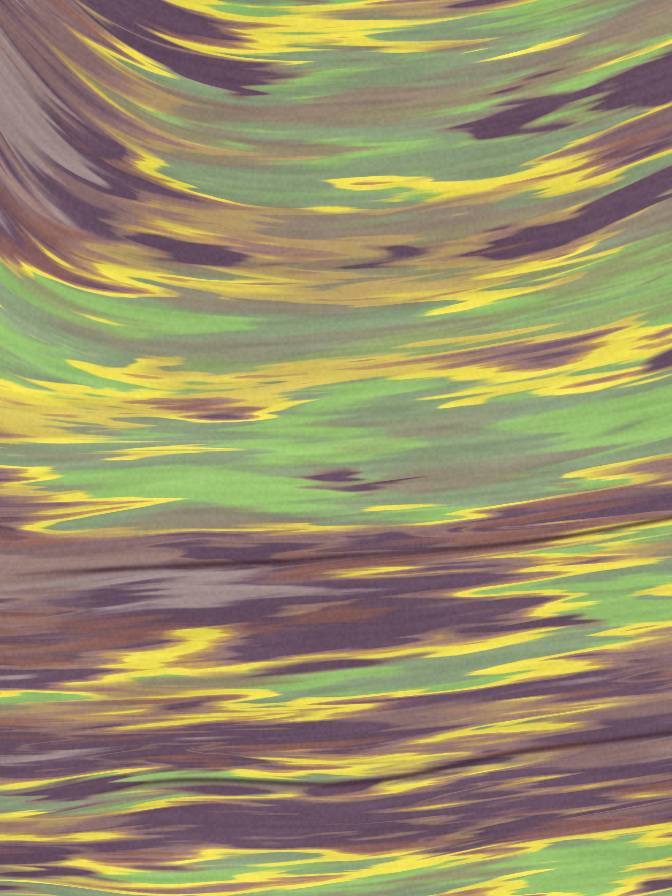
Write a WebGL 1 fragment shader that draws this texture.

```glsl
precision highp float;
// A decaying leaf: green blade streaked with yellow, rust and dark purple rot.
// Stretched noise follows a sagging flow field; a decay value, raised by
// bands along the flow, picks the colour from healthy green to dry grey.
uniform vec2 u_resolution;

const vec3 GREEN = vec3(0.59, 0.75, 0.43);
const vec3 OLIVE = vec3(0.55, 0.62, 0.48);
const vec3 YELLOW = vec3(0.93, 0.87, 0.33);
const vec3 OCHRE = vec3(0.75, 0.60, 0.37);
const vec3 BROWN = vec3(0.59, 0.47, 0.44);
const vec3 PURPLE = vec3(0.40, 0.31, 0.38);
const vec3 DRY = vec3(0.65, 0.58, 0.56);

float hash(vec2 p) {
  vec3 q = fract(vec3(p.xyx) * 0.1031);
  q += dot(q, q.yzx + 33.33);
  return fract((q.x + q.y) * q.z);
}

float noise(vec2 p) {
  vec2 i = floor(p);
  vec2 f = fract(p);
  f = f * f * (3.0 - 2.0 * f);
  float low = mix(hash(i), hash(i + vec2(1.0, 0.0)), f.x);
  float high = mix(hash(i + vec2(0.0, 1.0)), hash(i + vec2(1.0, 1.0)), f.x);
  return mix(low, high, f.y);
}

float fbm(vec2 p) {
  float sum = 0.0;
  float weight = 0.533;
  for (int i = 0; i < 4; i++) {
    sum += weight * noise(p);
    p = p * vec2(1.9, 2.1) + vec2(17.3, 9.7);
    weight *= 0.5;
  }
  return sum;
}

float band(float v, float centre, float width) {
  float d = (v - centre) / width;
  return exp(-d * d);
}

// Bends the canvas so that x runs along the fibres and y across them.
vec2 flow(vec2 p) {
  float top = smoothstep(0.42, 1.0, p.y);
  float bend = 0.22 * top * exp(-5.0 * p.x) + mix(0.11, 0.25, top) * p.x * p.x;
  float v = p.y - bend;
  v += 0.022 * (noise(vec2(p.x * 5.0, v * 9.0)) - 0.5);
  float fray = noise(vec2(p.x * 3.0, v * 95.0)) - 0.5;
  fray += 0.6 * (noise(vec2(p.x * 5.0, v * 210.0)) - 0.5);
  return vec2(p.x + 0.11 * fray, v);
}

// How far the tissue tends to be decayed at a place, before noise.
float decayBias(vec2 p, vec2 s) {
  float bias = 0.27 + 0.30 * (1.0 - smoothstep(0.36, 0.46, s.y));
  bias += 0.26 * band(s.y, 0.365, 0.045) + 0.30 * band(s.y, 0.125, 0.045);
  bias -= 0.16 * band(s.y, 0.235, 0.035) * smoothstep(0.05, 0.3, p.x);
  bias -= 0.20 * (1.0 - smoothstep(0.0, 0.07, s.y));
  bias += 0.28 * band(s.y, 0.73, 0.03) * smoothstep(0.25, 0.5, p.x);
  bias += 0.72 * exp(-4.2 * p.x) * smoothstep(0.62, 0.76, p.y);
  bias += 0.20 * exp(-9.0 * p.x) * band(p.y, 0.45, 0.08);
  return bias + 0.08 * smoothstep(0.66, 0.76, s.y);
}

// Thin dark fold that wanders along the fibres.
float crease(vec2 p, vec2 s, float centre, float seed) {
  float wander = 0.03 * (noise(vec2(p.x * 5.0, seed)) - 0.5);
  float strength = smoothstep(0.3, 0.6, noise(vec2(p.x * 4.0, seed + 5.0)));
  return strength * band(s.y, centre + wander, 0.0035);
}

vec3 decayColour(float d, float shade) {
  vec3 c = mix(GREEN, OLIVE, shade);
  c = mix(c, YELLOW, smoothstep(0.47, 0.53, d));
  c = mix(c, OCHRE, smoothstep(0.61, 0.66, d));
  c = mix(c, BROWN, smoothstep(0.66, 0.71, d));
  c = mix(c, PURPLE, smoothstep(0.72, 0.80, d));
  return mix(c, DRY, 0.85 * smoothstep(1.02, 1.20, d));
}

void main() {
  vec2 p = gl_FragCoord.xy / u_resolution.y;
  vec2 s = flow(p);

  // Decay from broad patches, fine streaks and hairlines
  float broad = fbm(s * vec2(2.6, 17.0) + 3.0);
  float fine = fbm(s * vec2(7.0, 75.0) + 21.0);
  float hair = noise(s * vec2(16.0, 230.0));
  float decay = decayBias(p, s) + 1.5 * (broad - 0.5);
  decay += 0.65 * (fine - 0.5) + 0.10 * (hair - 0.5);

  float shade = smoothstep(0.44, 0.60, fbm(s * vec2(6.0, 48.0) + 40.0));
  vec3 colour = decayColour(decay, shade);

  // Brown veils and purple lens-shaped spots over the living tissue
  float calm = band(s.y, 0.53, 0.10);
  float veil = smoothstep(0.52, 0.66, fbm(s * vec2(4.0, 38.0) + 61.0));
  colour = mix(colour, BROWN, veil * mix(0.72, 0.28, calm));
  float spot = fbm(s * vec2(5.0, 27.0) + 83.0) - 0.05 * calm;
  colour = mix(colour, BROWN, 0.7 * smoothstep(0.60, 0.65, spot));
  colour = mix(colour, PURPLE, smoothstep(0.64, 0.69, spot));

  // Rust stains and folds in the rotten bands
  float rust = smoothstep(0.54, 0.68, fbm(s * vec2(5.0, 55.0) + 97.0));
  rust *= smoothstep(0.66, 0.74, decay) * (1.0 - smoothstep(0.9, 1.05, decay));
  colour = mix(colour, vec3(0.60, 0.40, 0.33), 0.6 * rust);
  float fold = max(crease(p, s, 0.355, 2.5), crease(p, s, 0.115, 8.5));
  colour = mix(colour, vec3(0.27, 0.18, 0.22), 0.75 * fold);

  // Fibre relief, soft sheen and grain
  colour *= 1.0 + 0.10 * (hair - 0.5) + 0.12 * (fine - 0.5);
  colour += 0.05 * (fbm(p * 4.0) - 0.5);
  colour += 0.035 * (noise(p * 330.0) - 0.5);
  gl_FragColor = vec4(clamp(colour, 0.0, 1.0), 1.0);
}
```
